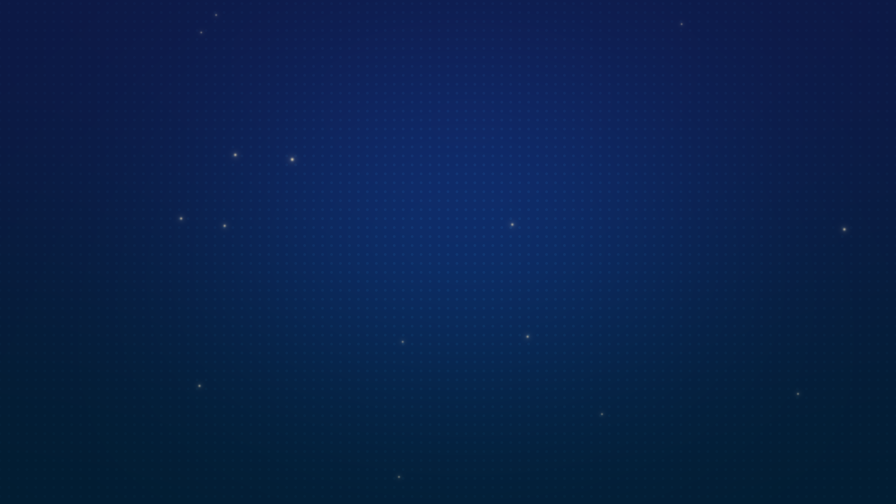
Write a Shadertoy shader that draws this background.

```glsl
// Deep blue night gradient with a soft central glow, a faint dot grid and scattered warm stars.

const vec3 LOW_BLUE   = vec3(0.008, 0.112, 0.195);
const vec3 HIGH_BLUE  = vec3(0.048, 0.095, 0.265);
const vec3 GLOW_BLUE  = vec3(0.024, 0.072, 0.175);
const vec3 DOT_TEAL   = vec3(0.015, 0.055, 0.065);
const vec3 STAR_CREAM = vec3(0.95, 0.88, 0.72);

const vec2  GLOW_CENTRE  = vec2(0.52, 0.56);
const vec2  GLOW_FALLOFF = vec2(10.0, 6.0);
const float DOT_COLUMNS  = 100.0;
const int   STAR_COUNT   = 15;

// Sine-free hash: one number in, three in 0..1 out
vec3 hash31(float n) {
    vec3 p = fract(n * vec3(0.1031, 0.1030, 0.0973));
    p += dot(p, p.yzx + 33.33);
    return fract((p.xxy + p.yzz) * p.zyx);
}

// Elliptical gaussian in 0..1 canvas coordinates
float ellipseGlow(vec2 uv, vec2 centre, vec2 falloff) {
    vec2 d = uv - centre;
    return exp(-dot(d * d, falloff));
}

// Coverage of a repeated round dot; pixel is the size of one pixel in cells
float dotGrid(vec2 cell, float radius, float pixel) {
    float d = length(fract(cell) - 0.5);
    return 1.0 - smoothstep(radius - pixel * 0.5, radius + pixel, d);
}

// Small bright core with a faint halo
float star(vec2 offset, float size) {
    float r2 = dot(offset, offset) / (size * size);
    return exp(-r2) + 0.14 * exp(-r2 / 9.0);
}

// Stars scattered evenly at random, mostly small
float starField(vec2 p, float aspect) {
    float light = 0.0;
    for (int i = 0; i < STAR_COUNT; i++) {
        vec3 h = hash31(float(i) + 17.0);
        float rank = h.z * h.z;
        float size = mix(0.0021, 0.0036, rank);
        light += star(p - h.xy * vec2(aspect, 1.0), size) * mix(0.3, 0.8, rank);
    }
    return light;
}

void mainImage(out vec4 fragColor, in vec2 fragCoord) {
    vec2 uv = fragCoord / iResolution.xy;
    float aspect = iResolution.x / iResolution.y;
    vec2 p = vec2(uv.x * aspect, uv.y);

    // Vertical gradient lit from near the middle
    float glow = ellipseGlow(uv, GLOW_CENTRE, GLOW_FALLOFF);
    vec3 color = mix(LOW_BLUE, HIGH_BLUE, smoothstep(0.0, 1.0, uv.y));
    color += GLOW_BLUE * glow;

    // Dot grid, fading with the glow
    vec2 cell = p / aspect * DOT_COLUMNS + vec2(0.5, 0.65);
    float pixel = DOT_COLUMNS / iResolution.x;
    color += DOT_TEAL * dotGrid(cell, 0.12, pixel) * mix(0.25, 0.8, glow);

    // Warm stars
    color = mix(color, STAR_CREAM, min(starField(p, aspect), 1.0));

    fragColor = vec4(color, 1.0);
}
```
